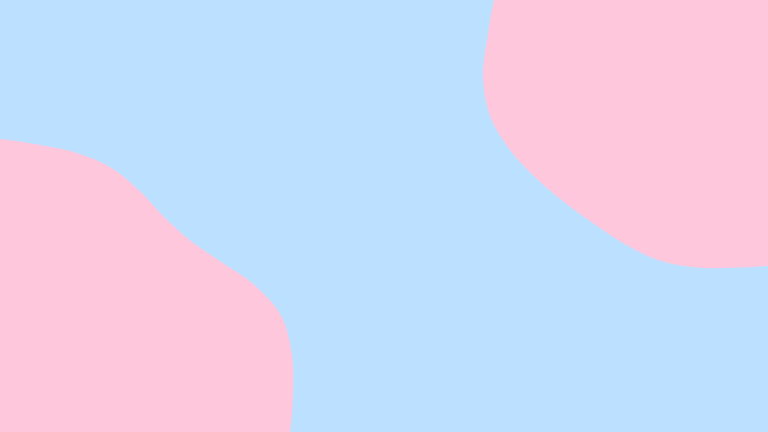
A Shadertoy shader for this background:

```glsl
// Two soft pink blobs fill opposite corners of a flat pale blue field.
// Each blob is a polar outline about its corner: the radius is a smooth
// Catmull-Rom curve through knots spaced evenly over a quarter turn.

const vec3 SKY_BLUE = vec3(0.737, 0.878, 1.0);
const vec3 SOFT_PINK = vec3(1.0, 0.780, 0.863);
const float QUARTER_TURN = 1.5707963;

// Outline radii in canvas heights, from the horizontal edge to the vertical
// one; the first and last knots lie just outside and only guide the slope.
const int KNOTS = 15;
const float LOWER_LEFT[KNOTS] = float[KNOTS](
    0.658, 0.671, 0.684, 0.699, 0.704, 0.680, 0.646, 0.625,
    0.626, 0.645, 0.664, 0.670, 0.671, 0.678, 0.687);
const float UPPER_RIGHT[KNOTS] = float[KNOTS](
    0.613, 0.634, 0.655, 0.683, 0.697, 0.691, 0.677, 0.664,
    0.656, 0.655, 0.653, 0.641, 0.625, 0.615, 0.606);

float catmullRom(float a, float b, float c, float d, float t) {
    float linear = c - a;
    float quadratic = 2.0 * a - 5.0 * b + 4.0 * c - d;
    float cubic = 3.0 * (b - c) + d - a;
    return b + 0.5 * t * (linear + t * (quadratic + t * cubic));
}

// Outline radius at a fraction (0 to 1) of the quarter turn
float outlineRadius(float radii[KNOTS], float turn) {
    float position = clamp(turn, 0.0, 1.0) * float(KNOTS - 3);
    int i = min(int(position), KNOTS - 4);
    return catmullRom(radii[i], radii[i + 1], radii[i + 2], radii[i + 3],
                      position - float(i));
}

// Smooth coverage of a blob; offset points from its corner into the canvas
float blobCoverage(vec2 offset, float radii[KNOTS], float pixel) {
    float turn = atan(offset.y, offset.x) / QUARTER_TURN;
    float edge = length(offset) - outlineRadius(radii, turn);
    return 1.0 - smoothstep(-0.75 * pixel, 0.75 * pixel, edge);
}

void mainImage(out vec4 fragColor, in vec2 fragCoord) {
    float pixel = 1.0 / iResolution.y;
    vec2 fromLowerLeft = fragCoord * pixel;
    vec2 fromUpperRight = (iResolution.xy - fragCoord) * pixel;

    float pink = max(blobCoverage(fromLowerLeft, LOWER_LEFT, pixel),
                     blobCoverage(fromUpperRight, UPPER_RIGHT, pixel));
    fragColor = vec4(mix(SKY_BLUE, SOFT_PINK, pink), 1.0);
}
```
